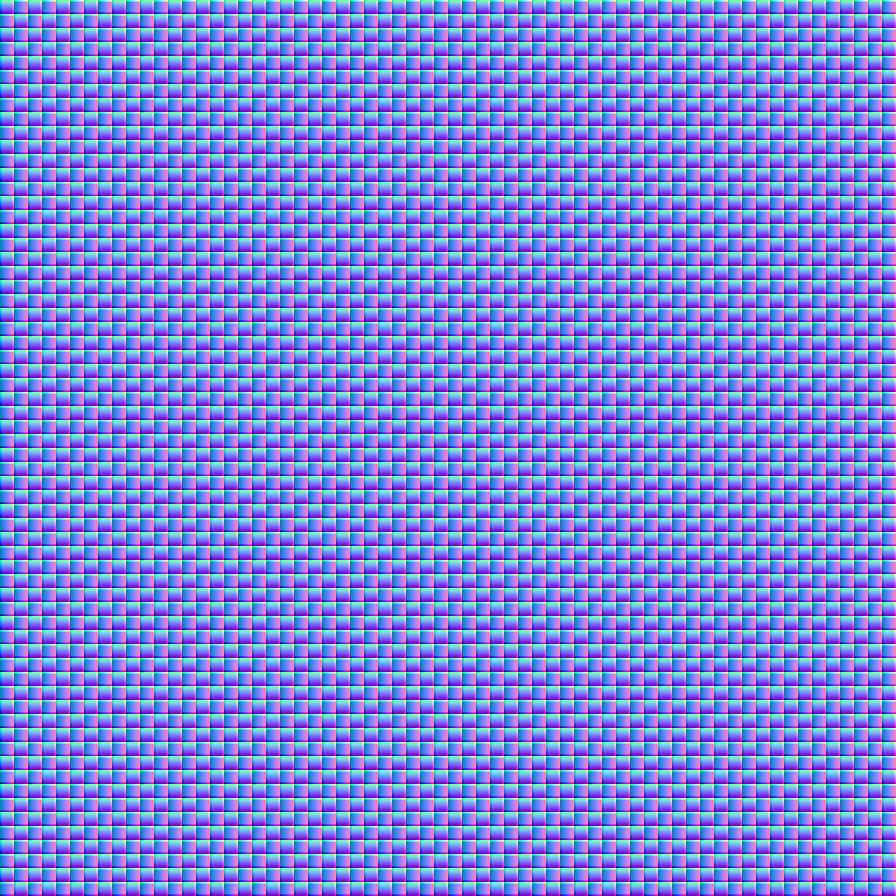
Write a Shadertoy shader that draws this texture map.

```glsl
// Tangent-space normal map of a plain weave: a 64 x 64 checker of over-and-under
// threads. Each cell is a round thread, shaded by its slope across the thread,
// with a narrow steep band where both ends dive under the neighbouring threads.

const float CELLS = 64.0;        // even, so the checker wraps at every edge
const float ROUNDNESS = 1.1;     // slope gain across a thread
const float END_START = 0.75;    // where the diving band begins, 0 centre to 1 end
const float END_SLOPE = 0.88;    // steepness of the diving band
const int SAMPLES = 3;           // antialiasing samples per axis

// Slope across a round thread, s from -1 to 1.
float threadSlope(float s, float gain) {
    return clamp(s * gain, -1.0, 1.0);
}

// Slope along a thread: flat on top, steep at both ends.
float endSlope(float t, float start, float steepness) {
    return sign(t) * steepness * step(start, abs(t));
}

// Pack two slopes into a normal colour; the height channel follows the main slope.
vec3 encodeNormal(vec2 slope, float mainSlope) {
    float facing = sqrt(1.0 - 0.9 * mainSlope * mainSlope);
    return 0.5 + 0.5 * vec3(slope, facing);
}

vec3 weave(vec2 uv, float cells) {
    vec2 grid = uv * cells;
    vec2 cell = floor(grid);
    vec2 local = 2.0 * fract(grid) - 1.0;

    // Odd cells show the horizontal thread, even cells the vertical one.
    bool horizontal = mod(cell.x + cell.y, 2.0) > 0.5;
    vec2 acrossAlong = horizontal ? local.yx : local;

    float across = threadSlope(acrossAlong.x, ROUNDNESS);
    float along = endSlope(acrossAlong.y, END_START, END_SLOPE);
    vec2 slope = horizontal ? vec2(along, across) : vec2(across, along);
    return encodeNormal(slope, across);
}

void mainImage(out vec4 fragColor, in vec2 fragCoord) {
    // Average a small grid of samples inside the pixel to smooth the edges.
    vec3 sum = vec3(0.0);
    for (int j = 0; j < SAMPLES; j++) {
        for (int i = 0; i < SAMPLES; i++) {
            vec2 offset = (vec2(i, j) + 0.5) / float(SAMPLES) - 0.5;
            sum += weave((fragCoord + offset) / iResolution.xy, CELLS);
        }
    }
    fragColor = vec4(sum / float(SAMPLES * SAMPLES), 1.0);
}
```
